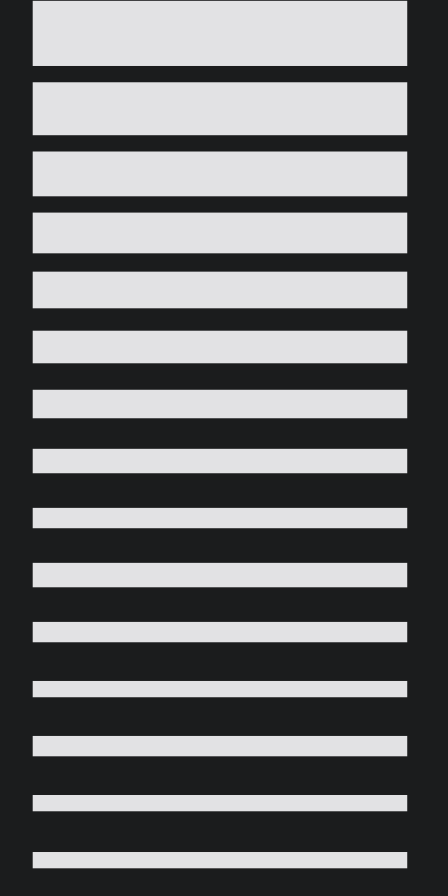
Reproduce this pattern procedurally as a Shadertoy shader.

```glsl
// Draws a column of pale horizontal bars that thin out downwards on a near-black ground.

// Bar heights from top to bottom, in layout units (220 units fill the canvas height)
const float barHeights[15] = float[15](
    16., 13., 11., 10., 9., 8., 7., 6., 5., 6., 5., 4., 5., 4., 4.);

// Antialiased coverage of a span, one pixel wide at its ends
float spanCoverage(float position, float center, float halfSize, float pixel) {
    return clamp(0.5 + (halfSize - abs(position - center)) / pixel, 0.0, 1.0);
}

void mainImage(out vec4 fragColor, in vec2 fragCoord) {
    vec2 uv = fragCoord / iResolution.xy;
    float depth = (1.0 - uv.y) * 220.0;
    float pixel = 220.0 / iResolution.y;

    // Stack the bars: even pitch, widened where the gap would fall below 4 units
    float center = 8.2;
    float bars = 0.0;
    for (int i = 0; i < 15; i++) {
        if (i > 0) {
            float meanHeight = 0.5 * (barHeights[i - 1] + barHeights[i]);
            center += max(14.0, meanHeight + 4.0);
        }
        bars = max(bars, spanCoverage(depth, center, 0.5 * barHeights[i], pixel));
    }

    // Trim to the side margins
    bars *= spanCoverage(uv.x, 0.491, 0.418, 1.0 / iResolution.x);

    vec3 ground = vec3(0.105, 0.11, 0.114);
    vec3 paleGray = vec3(0.886, 0.886, 0.894);
    fragColor = vec4(mix(ground, paleGray, bars), 1.0);
}
```
